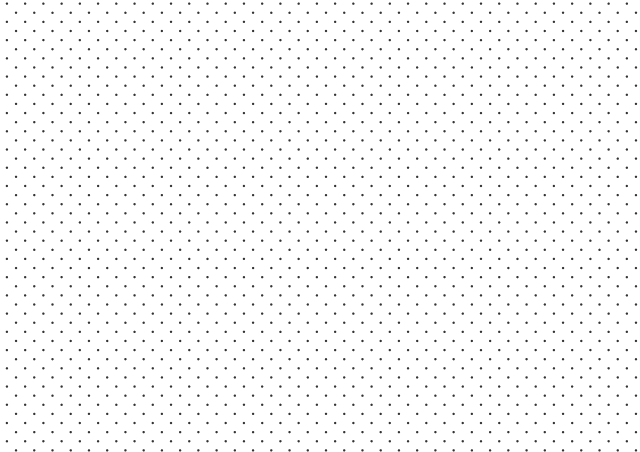
Reproduce this pattern procedurally as a Shadertoy shader.

```glsl
// Small charcoal pin dots on white, set in a staggered (quincunx) grid.
// Two square lattices, offset by half a cell, give the distance to the nearest
// dot; analytic edge coverage then blends the ink over the paper.

const vec3 PAPER = vec3(1.0);
const vec3 INK = vec3(0.2);

const float REPEATS_ACROSS = 35.1;                // cells per canvas width
const float DOT_RADIUS = 0.0018;                  // in canvas widths
const vec2 FIRST_DOT = vec2(0.0108, 0.0057);      // from the top left corner

// Distance from p to the nearest point of a square lattice.
float latticeDistance(vec2 p, float pitch) {
    vec2 cell = p / pitch;
    return length(cell - round(cell)) * pitch;
}

// Distance to the nearest dot centre of both interleaved lattices.
float staggeredDistance(vec2 p, float pitch) {
    return min(latticeDistance(p, pitch),
               latticeDistance(p - 0.5 * pitch, pitch));
}

// Share of a pixel covered by a disc.
float discCoverage(float centreDistance, float radius, float pixel) {
    return clamp((radius - centreDistance) / pixel + 0.5, 0.0, 1.0);
}

void mainImage(out vec4 fragColor, in vec2 fragCoord) {
    // Canvas widths, measured rightwards and down from the top left.
    float pixel = 1.0 / iResolution.x;
    vec2 p = vec2(fragCoord.x, iResolution.y - fragCoord.y) * pixel;

    float pitch = 1.0 / REPEATS_ACROSS;
    float centreDistance = staggeredDistance(p - FIRST_DOT, pitch);
    float dots = discCoverage(centreDistance, DOT_RADIUS, pixel);

    fragColor = vec4(mix(PAPER, INK, dots), 1.0);
}
```
